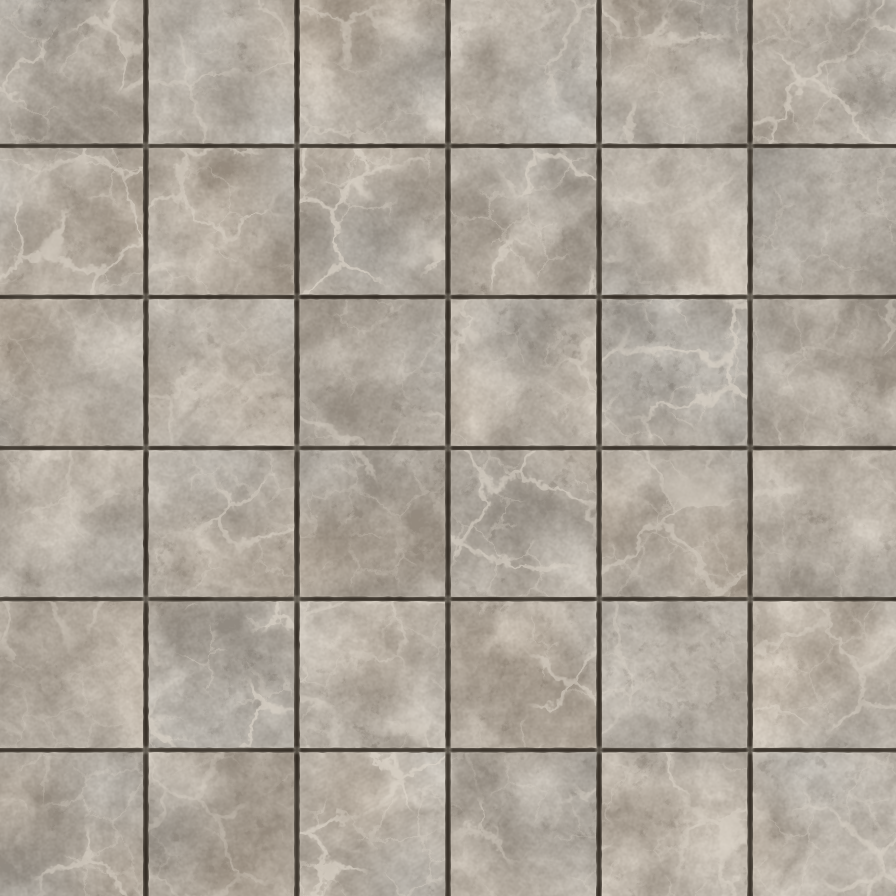
Give the GLSL for this texture, as a WebGL 1 fragment shader.

```glsl
precision highp float;
// Six by six grid of veined grey-beige stone tiles with thin dark grout.

#define PITCH 0.1686
#define GROUT_HALF vec2(0.0030, 0.0025)
#define STONE_DARK vec3(0.575, 0.542, 0.500)
#define STONE_LIGHT vec3(0.810, 0.782, 0.742)
#define VEIN_COLOR vec3(0.860, 0.830, 0.785)
#define GROUT_DARK vec3(0.190, 0.160, 0.130)
#define GROUT_LIGHT vec3(0.430, 0.405, 0.365)
#define MOTTLE 1.55
#define TONE_SPREAD 0.22
#define VEIN_STRENGTH 0.75
#define PIT_STRENGTH 0.28
#define GRAIN 0.16

uniform vec2 u_resolution;

float hash(vec2 p) {
  return fract(sin(dot(p, vec2(127.1, 311.7))) * 43758.5);
}

vec2 hash2(vec2 p) {
  return vec2(hash(p), hash(p + 37.3));
}

float noise(vec2 p) {
  vec2 i = floor(p), f = fract(p);
  f = f * f * (3.0 - 2.0 * f);
  float low = mix(hash(i), hash(i + vec2(1.0, 0.0)), f.x);
  float high = mix(hash(i + vec2(0.0, 1.0)), hash(i + 1.0), f.x);
  return mix(low, high, f.y);
}

float fbm(vec2 p) {
  float sum = 0.0, amp = 0.5;
  for (int i = 0; i < 5; i++) {
    sum += amp * noise(p);
    p = mat2(1.6, 1.2, -1.2, 1.6) * p + 7.7;
    amp *= 0.58;
  }
  return sum / 1.112;
}

// Gap between the two nearest scattered points: zero along cracks.
float crackGap(vec2 p) {
  vec2 cell = floor(p);
  float nearest = 8.0, second = 8.0;
  for (int y = -1; y <= 1; y++) {
    for (int x = -1; x <= 1; x++) {
      vec2 c = cell + vec2(float(x), float(y));
      float d = length(c + hash2(c) - p);
      second = min(second, max(nearest, d));
      nearest = min(nearest, d);
    }
  }
  return second - nearest;
}

// Broken vein network: a thin core inside a faint halo.
float veins(vec2 p, float width, float cover) {
  vec2 warp = vec2(fbm(p * 2.5 + 3.1), fbm(p * 2.5 + 19.4)) - 0.5;
  float gap = crackGap(p + 0.5 * warp);
  float mask = smoothstep(cover, cover + 0.25, noise(p * 1.3 + 51.0));
  float w = width * (0.5 + noise(p * 5.0));
  float core = 1.0 - smoothstep(0.2 * w, w, gap);
  float halo = 1.0 - smoothstep(0.0, 4.0 * w, gap);
  return mask * (0.75 * core + 0.25 * halo);
}

vec3 stone(vec2 local, vec2 tile) {
  // Each tile is cut from its own place and angle in the slab.
  vec2 seed = hash2(tile + 11.0);
  float angle = 6.2832 * hash(tile + 5.0);
  float c = cos(angle), s = sin(angle);
  vec2 p = mat2(c, s, -s, c) * local + 40.0 * seed;

  // Clouds, per-tile tone and fine grain
  float cloud = fbm(p * 3.0 + 0.6 * fbm(p * 4.0));
  float tone = 0.5 + MOTTLE * (cloud - 0.5);
  tone += TONE_SPREAD * (seed.x - 0.5);
  tone += GRAIN * (noise(p * 60.0) - 0.5) + GRAIN * (noise(p * 28.0) - 0.5);

  // Dark pitting gathered in patches
  float patches = smoothstep(0.45, 0.70, fbm(p * 3.5 + 80.0));
  tone -= PIT_STRENGTH * patches * smoothstep(0.55, 0.75, fbm(p * 14.0));

  vec3 color = mix(STONE_DARK, STONE_LIGHT, clamp(tone, 0.0, 1.1));
  color += vec3(0.012, 0.0, -0.012) * (2.0 * noise(p * 1.5 + 9.0) - 1.0);

  // Bold veins, then hairlines
  float amount = mix(0.45, 1.0, seed.y);
  float vein = veins(p * 1.7, 0.075, 0.42) + 0.5 * veins(p * 3.6 + 23.0, 0.085, 0.40);
  return mix(color, VEIN_COLOR, VEIN_STRENGTH * amount * min(vein, 1.0));
}

void main() {
  vec2 uv = gl_FragCoord.xy / u_resolution;
  float pixel = 1.0 / min(u_resolution.x, u_resolution.y);
  vec2 grid = (uv - 0.5) / PITCH;
  vec2 tile = floor(grid);
  vec2 local = fract(grid) - 0.5;

  // Distance to the grout centre lines, and to the slightly worn tile edge
  vec2 toLine = PITCH * (0.5 - abs(local));
  vec2 inset = toLine - GROUT_HALF;
  float edge = min(inset.x, inset.y) + 0.0007 * (noise(uv * 150.0) - 0.5);

  vec3 color = stone(local, tile);
  color += 0.045 * (1.0 - smoothstep(0.0, 0.0025, edge)) * noise(uv * 90.0);

  // Grout is deepest along its centre and paler where lines cross
  float rim = smoothstep(-0.0028, 0.0, edge);
  float crossing = 1.0 - smoothstep(0.002, 0.006, max(toLine.x, toLine.y));
  float dust = 0.45 * rim + 0.55 * crossing + 0.35 * noise(uv * 45.0);
  vec3 grout = mix(GROUT_DARK, GROUT_LIGHT, clamp(dust, 0.0, 1.0));

  color = mix(grout, color, smoothstep(-0.6 * pixel, 0.6 * pixel, edge));
  gl_FragColor = vec4(color, 1.0);
}
```
